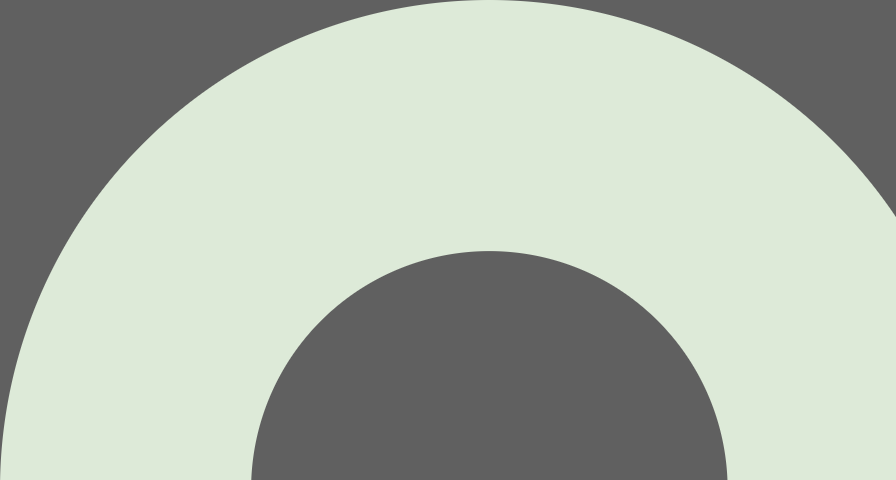
Write a Shadertoy shader that draws this background.

```glsl
#define RING_CENTER vec2(1.0195, -0.0195)
#define OUTER_RADIUS 1.0195
#define INNER_RADIUS 0.4964
#define RING_COLOR vec3(0.867, 0.918, 0.847)
#define GROUND_COLOR vec3(0.378)

// Signed distance to a ring, negative inside its band
float ringDistance(vec2 p, float inner, float outer) {
    float radius = length(p);
    return max(radius - outer, inner - radius);
}

void mainImage(out vec4 fragColor, in vec2 fragCoord) {
    // Canvas units: height is 1
    vec2 uv = fragCoord / iResolution.y;
    float pixel = 1.0 / iResolution.y;

    // Pale ring with antialiased edges over the flat ground
    float dist = ringDistance(uv - RING_CENTER, INNER_RADIUS, OUTER_RADIUS);
    float coverage = clamp(0.5 - dist / pixel, 0.0, 1.0);

    fragColor = vec4(mix(GROUND_COLOR, RING_COLOR, coverage), 1.0);
}
```
